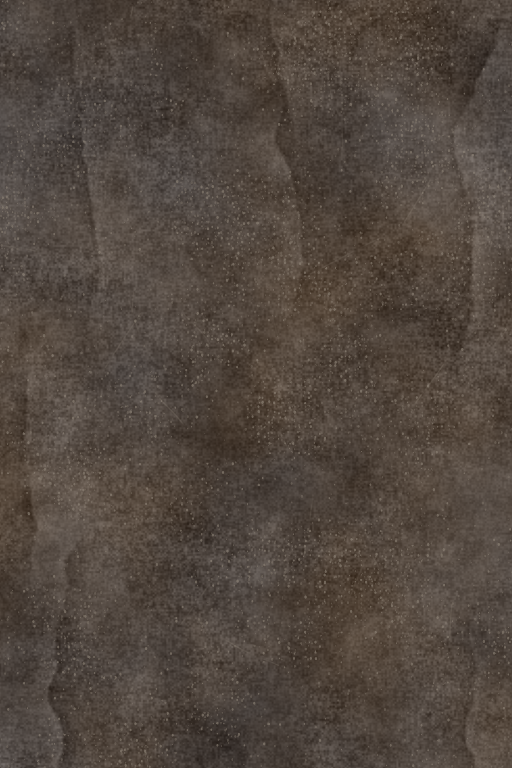
This texture is drawn by a Shadertoy shader. Its source:

```glsl
// Weathered dark brown plaster with pale worn folds, fine grain, specks and scratches.

const vec3 STONE = vec3(0.311, 0.271, 0.241);
const vec3 WARM_SHIFT = vec3(0.055, 0.005, -0.055);
const vec3 DUST = vec3(0.56, 0.52, 0.47);

float hash(vec2 p) {
    vec3 q = fract(p.xyx * 0.1031);
    q += dot(q, q.yzx + 33.33);
    return fract((q.x + q.y) * q.z);
}

vec2 hash2(vec2 p) {
    return vec2(hash(p), hash(p + 71.0));
}

float noise(vec2 p) {
    vec2 i = floor(p), f = fract(p);
    f = f * f * (3.0 - 2.0 * f);
    float low = mix(hash(i), hash(i + vec2(1, 0)), f.x);
    float high = mix(hash(i + vec2(0, 1)), hash(i + vec2(1, 1)), f.x);
    return mix(low, high, f.y);
}

float fbm(vec2 p) {
    float sum = 0.0, amp = 0.5;
    for (int i = 0; i < 5; i++) {
        sum += amp * noise(p);
        p = mat2(1.6, 1.2, -1.2, 1.6) * p + 17.3;
        amp *= 0.5;
    }
    return sum / 0.97;
}

// Soft elliptical patch of worn surface
float wash(vec2 p, vec2 centre, vec2 size) {
    vec2 d = (p - centre) / size;
    return exp(-dot(d, d));
}

// Upright wavy crease: f = (x, middle y, half length, lit side)
float fold(vec2 p, vec4 f, float seed, float aa) {
    float wave = (noise(vec2(p.y * 6.0, seed)) - 0.5) * 0.075
               + (noise(vec2(p.y * 22.0, seed + 5.0)) - 0.5) * 0.016
               + (fbm(p * 45.0 + seed) - 0.5) * 0.012;
    float d = f.w * (p.x - f.x - wave);
    float span = 1.0 - smoothstep(0.5, 1.0, abs(p.y - f.y) / f.z);
    float edge = smoothstep(-0.002 - aa, 0.002 + aa, d);
    float lit = edge * (0.045 * exp(-max(d, 0.0) / 0.035) + 0.025 * exp(-max(d, 0.0) / 0.007));
    float shade = (1.0 - edge) * 0.07 * exp(min(d, 0.0) / 0.012);
    float wear = 0.35 + 0.9 * noise(vec2(p.y * 15.0, seed + 9.0));
    return span * wear * (lit - shade);
}

// Scattered dots, one candidate per grid cell
float specks(vec2 p, float cells, float density, float aa) {
    vec2 g = p * cells, id = floor(g);
    vec2 centre = 0.25 + 0.5 * hash2(id + cells);
    float radius = mix(0.0004, 0.0016, hash(id + 13.0));
    float d = length((fract(g) - centre) * vec2(1.0, 0.8)) / cells;
    float dot1 = 1.0 - smoothstep(radius - 0.5 * aa, radius + 0.5 * aa, d);
    return dot1 * step(hash(id + 29.0), density);
}

float segment(vec2 p, vec2 a, vec2 along) {
    vec2 d = p - a;
    return length(d - along * clamp(dot(d, along) / dot(along, along), 0.0, 1.0));
}

// Thin broken scratches, mostly upright
float scratches(vec2 p, float aspect, float aa) {
    float sum = 0.0;
    vec2 bent = p + (noise(p * 25.0) - 0.5) * 0.006;
    for (int i = 0; i < 34; i++) {
        vec2 id = vec2(float(i), 3.0);
        vec2 start = hash2(id) * vec2(aspect, 1.0);
        float angle = 1.57 + (hash(id + 40.0) - 0.5) * 1.5;
        if (i % 6 == 0) angle += 1.4;
        float len = mix(0.03, 0.13, hash(id + 50.0));
        float d = segment(bent, start, len * vec2(cos(angle), sin(angle)));
        float line = 1.0 - smoothstep(0.0, 0.0008 + 0.7 * aa, d);
        sum += line * mix(0.15, 0.6, hash(id + 60.0));
    }
    return min(sum, 1.0) * smoothstep(0.3, 0.7, noise(p * 75.0));
}

void mainImage(out vec4 fragColor, in vec2 fragCoord) {
    float aa = 1.0 / iResolution.y;
    float aspect = iResolution.x * aa;
    vec2 p = fragCoord * aa;
    vec2 warped = p + 0.09 * (vec2(fbm(p * 7.0), fbm(p * 7.0 + 31.0)) - 0.5);

    // Broad blotches and ragged mid-size mottling
    float tone = 0.20 * (fbm(warped * vec2(7.0, 5.0) + 4.0) - 0.5);
    tone += 0.13 * (fbm(p * vec2(26.0, 32.0) + 50.0) - 0.5);

    // Worn pale patches
    float worn = wash(warped, vec2(0.24, 0.72), vec2(0.15, 0.16))
               + wash(warped, vec2(0.34, 0.33), vec2(0.05, 0.24))
               + 0.6 * wash(warped, vec2(0.08, 0.36), vec2(0.06, 0.14))
               + 0.6 * wash(warped, vec2(0.65, 0.85), vec2(0.05, 0.25));
    tone += 0.042 * worn - 0.010;

    // Creases
    vec4 folds[7] = vec4[7](
        vec4(0.095, 0.77, 0.27, 1), vec4(0.045, 0.40, 0.20, 1),
        vec4(0.395, 0.73, 0.20, -1), vec4(0.625, 0.76, 0.32, 1),
        vec4(0.075, 0.14, 0.20, -1), vec4(0.63, 0.10, 0.16, 1),
        vec4(0.36, 0.93, 0.14, 1));
    for (int i = 0; i < 7; i++) tone += fold(p, folds[i], float(i) * 11.0 + 2.0, aa);

    // Fine grain with horizontal and vertical brushing
    float rough = 0.65 + 0.7 * noise(p * 14.0 + 8.0);
    float grain = 0.095 * (noise(p * 400.0) - 0.5) + 0.05 * (noise(p * 190.0 + 7.0) - 0.5);
    grain += 0.040 * (noise(p * vec2(70.0, 380.0)) - 0.5);
    grain += 0.035 * (noise(p * vec2(380.0, 60.0)) - 0.5);
    tone += grain * rough;

    // Brown stains away from the greyer worn patches
    float warmth = fbm(warped * 6.0 + 80.0) - 0.47 - 0.10 * worn;
    vec3 colour = STONE + tone + WARM_SHIFT * warmth;

    // Clustered pale specks and scratches
    float cluster = smoothstep(0.42, 0.75, fbm(p * 11.0 + 60.0));
    float dust = specks(p, 150.0, 0.04 + 0.30 * cluster, aa)
               + 0.6 * specks(p + 0.37, 230.0, 0.03 + 0.25 * cluster, aa);
    colour = mix(colour, DUST, 0.6 * min(dust, 1.0));
    colour = mix(colour, DUST, 0.5 * scratches(p, aspect, aa));

    fragColor = vec4(clamp(colour, 0.0, 1.0), 1.0);
}
```
